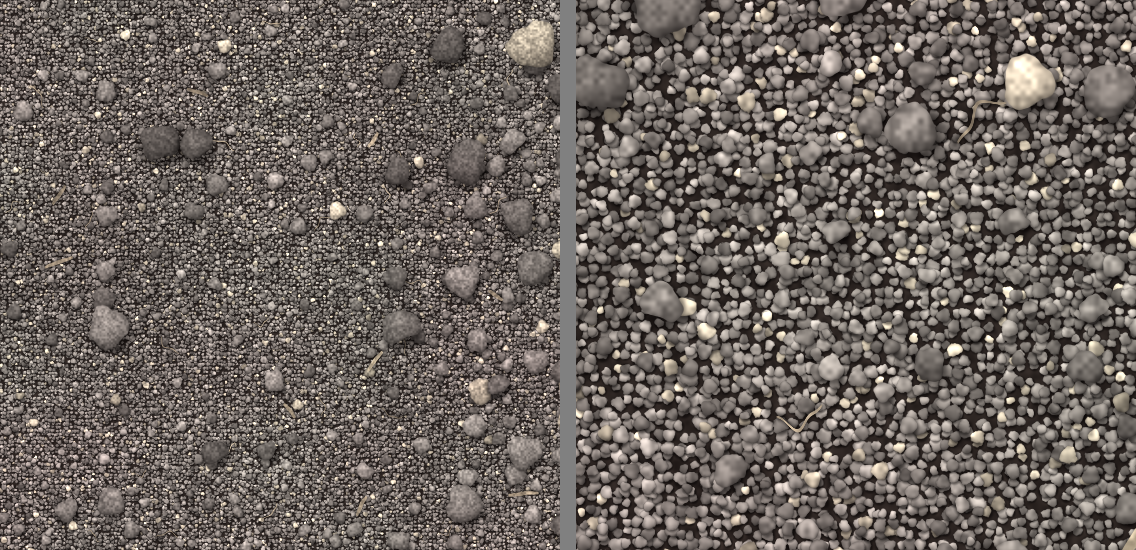
Left, the full canvas; right, a detail of the centre.
Give the GLSL for this texture, as a WebGL 1 fragment shader.

```glsl
precision highp float;
uniform vec2 u_resolution;

#define GAIN 1.06
#define ROUGHNESS 0.75
#define SHADOW 0.5
#define PALE_SHARE 0.07
#define LIGHT_DIR vec2(-0.35, 0.94)
#define GAP_COLOR vec3(0.15, 0.13, 0.12)
#define SOIL_TINT vec3(1.04, 0.99, 0.95)
#define PALE_TINT vec3(1.07, 1.0, 0.89)
#define FIBRE_COLOR vec3(0.74, 0.67, 0.57)

float hash(vec2 p) {
  vec3 q = fract(vec3(p.xyx) * 0.1031);
  q += dot(q, q.yzx + 33.33);
  return fract((q.x + q.y) * q.z);
}

vec2 hash2(vec2 p) {
  return vec2(hash(p + 11.3), hash(p + 47.9));
}

float noise(vec2 p) {
  vec2 i = floor(p), f = fract(p);
  f = f * f * (3.0 - 2.0 * f);
  return mix(mix(hash(i), hash(i + vec2(1.0, 0.0)), f.x),
             mix(hash(i + vec2(0.0, 1.0)), hash(i + vec2(1.0, 1.0)), f.x), f.y);
}

vec2 rotate(vec2 p, float a) {
  float c = cos(a), s = sin(a);
  return vec2(c * p.x - s * p.y, s * p.x + c * p.y);
}

// Clods gather along the right side and a little along the bottom
float crowding(vec2 uv) {
  float right = smoothstep(0.72, 1.0, uv.x);
  float bottom = 1.0 - smoothstep(0.0, 0.2, uv.y);
  return min(right + 0.3 * bottom, 1.0);
}

// Scattered lumps, each with a soft shadow and a lit dome
vec3 lumps(vec3 ground, vec2 uv, float scale, float density, float crowdGain,
           vec2 radii, float tone) {
  vec2 p = uv * scale, cell = floor(p);
  float edgeNoise = noise(p * 5.0) + 0.5 * noise(p * 11.0) - 0.75;
  for (int j = -1; j <= 1; j++) {
    for (int i = -1; i <= 1; i++) {
      vec2 id = cell + vec2(float(i), float(j));
      vec2 key = id + scale * 1.7;
      float chance = density + crowdGain * crowding((id + 0.5) / scale);
      if (hash(key) > chance) continue;
      vec2 jitter = hash2(key), form = hash2(key + 91.0), kind = hash2(key + 173.0);
      float radius = mix(radii.x, radii.y, form.x * form.x);
      vec2 d = (p - id - 0.5 - 0.7 * (jitter - 0.5)) / radius;

      // Squashed, rotated shape between an ellipse and a block
      vec2 e = abs(rotate(d, 6.283 * form.y) * vec2(mix(0.85, 1.35, kind.x), 1.0));
      float power = mix(2.0, 4.0, kind.x * jitter.x);
      float q = pow(pow(e.x, power) + pow(e.y, power) + 1e-5, 1.0 / power);
      q += 0.22 * edgeNoise + 0.08 * sin(3.0 * atan(d.y, d.x + 1e-4) + 6.283 * jitter.y);

      float shade = smoothstep(0.75, 1.4, length(d + 0.22 * LIGHT_DIR));
      ground *= mix(1.0 - SHADOW, 1.0, shade);

      float soft = 0.8 * scale / (u_resolution.y * radius);
      float cover = 1.0 - smoothstep(1.0 - soft, 1.0 + soft, q);
      float pale = step(1.0 - PALE_SHARE, kind.y);
      float albedo = tone * mix(0.74, 1.26, hash(key + 7.0)) * (1.0 + 0.4 * pale);
      float q2 = min(q * q, 1.2);
      float light = 1.03 + 0.24 * dot(d, LIGHT_DIR) - 0.28 * q2 * q2;
      vec3 tint = mix(SOIL_TINT, PALE_TINT, pale);
      ground = mix(ground, albedo * max(light, 0.15) * tint, cover);
    }
  }
  return ground;
}

// Bent roots and straws; the sizes are in units of the canvas
vec3 fibres(vec3 ground, vec2 uv, float scale, float density, float halfLength,
            float halfWidth, float bend) {
  vec2 cell = floor(uv * scale);
  float pixel = 1.0 / u_resolution.y;
  for (int j = -1; j <= 1; j++) {
    for (int i = -1; i <= 1; i++) {
      vec2 id = cell + vec2(float(i), float(j));
      vec2 key = id + scale * 5.3;
      if (hash(key) > density) continue;
      vec2 r = hash2(key), s = hash2(key + 61.0);
      vec2 d = rotate(uv - (id + 0.5 + 0.7 * (r - 0.5)) / scale, 6.283 * s.x);
      float x = d.x / (halfLength * mix(0.4, 1.0, s.y));
      float curve = bend * halfLength * (sin(2.6 * x + 6.283 * r.x) + 0.3 * sin(6.0 * x));
      float width = halfWidth * (1.0 - 0.4 * x * x);
      float ends = 1.0 - smoothstep(0.9, 1.0, abs(x));
      float y = abs(d.y - curve);
      float cover = ends * (1.0 - smoothstep(width - 0.6 * pixel, width + 0.6 * pixel, y));
      float dark = ends * (1.0 - smoothstep(width, width + 0.004, y));
      ground *= 1.0 - 0.3 * dark;
      ground = mix(ground, FIBRE_COLOR * mix(0.7, 1.1, r.y), cover * 0.9);
    }
  }
  return ground;
}

void main() {
  vec2 uv = gl_FragCoord.xy / u_resolution.y;

  // Soil from the finest crumbs up to the largest clods
  vec3 color = GAP_COLOR;
  color = lumps(color, uv, 150.0, 1.0, 0.0, vec2(0.4, 0.68), 0.52);
  color = lumps(color, uv, 85.0, 0.55, 0.1, vec2(0.24, 0.46), 0.5);
  color = lumps(color, uv, 41.0, 0.28, 0.3, vec2(0.18, 0.42), 0.5);
  color = fibres(color, uv, 9.0, 0.3, 0.026, 0.0011, 0.22);
  color = lumps(color, uv, 19.0, 0.1, 0.5, vec2(0.2, 0.42), 0.46);
  color = lumps(color, uv, 9.0, 0.07, 0.5, vec2(0.2, 0.38), 0.43);
  color = fibres(color, uv, 5.0, 0.14, 0.035, 0.0035, 0.03);

  // Gritty surface and slow drift of brightness and hue
  float grit = 0.6 * noise(uv * 290.0) + 0.4 * noise(uv * 140.0 + 31.0) - 0.5;
  float drift = noise(uv * 4.0 + 3.0) - 0.5;
  color *= GAIN * (1.0 + ROUGHNESS * grit) * (1.0 + 0.12 * drift);
  color *= 1.0 + vec3(0.03, -0.02, 0.0) * (noise(uv * 6.0 + 70.0) - 0.5);
  gl_FragColor = vec4(clamp(color + vec3(0.01, 0.0, 0.0), 0.0, 1.0), 1.0);
}
```
